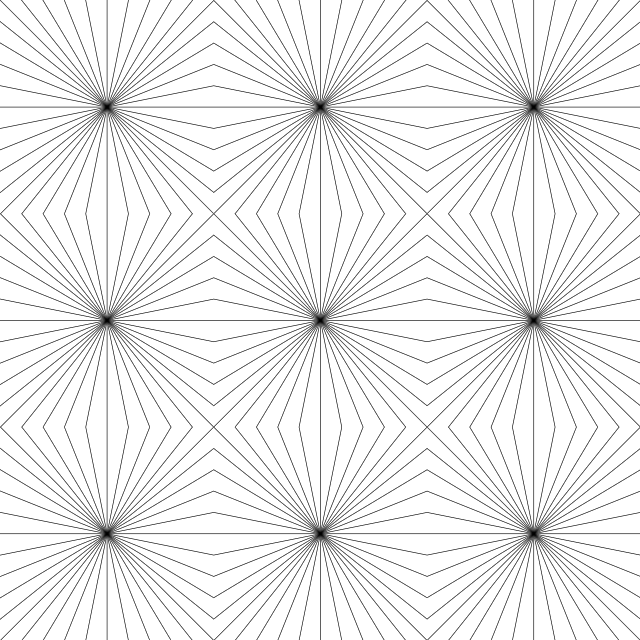
Give the GLSL for this pattern, as a WebGL 2 fragment shader.

```glsl
#version 300 es
precision highp float;

uniform vec2 u_resolution;
out vec4 outColor;

const float REPEATS = 3.0;                        // stars across and down
const int STEPS = 5;                              // ray spacings from axis to diagonal
const float LINE_WIDTH = 0.00098;                 // fraction of the canvas
const vec2 STAR_SHIFT = vec2(0.00065, -0.00065);  // offset of the star grid
const vec3 PAPER = vec3(1.0);
const vec3 INK = vec3(0.0);

// Distance from p to the infinite line through the origin along dir.
float lineDistance(vec2 p, vec2 dir) {
    return abs(p.x * dir.y - p.y * dir.x) / length(dir);
}

// Share of a pixel-wide box covered by a line, exact for hairlines too.
float lineCoverage(float dist, float pixel) {
    float halfWidth = 0.5 * LINE_WIDTH;
    float upper = min(dist + 0.5 * pixel, halfWidth);
    float lower = max(dist - 0.5 * pixel, -halfWidth);
    return clamp((upper - lower) / pixel, 0.0, 1.0);
}

void main() {
    vec2 uv = gl_FragCoord.xy / u_resolution;
    float pixel = 1.0 / min(u_resolution.x, u_resolution.y);

    // Position relative to the star in the middle of each cell, in canvas units
    vec2 p = (fract((uv - STAR_SHIFT) * REPEATS) - 0.5) / REPEATS;

    // Rays meet the cell border at even spacing; each pass adds a perpendicular pair
    float paperLeft = 1.0;
    for (int i = -STEPS; i < STEPS; i++) {
        float slope = float(i) / float(STEPS);
        float steep = lineDistance(p, vec2(slope, 1.0));
        float shallow = lineDistance(p, vec2(1.0, -slope));
        paperLeft *= 1.0 - lineCoverage(steep, pixel);
        paperLeft *= 1.0 - lineCoverage(shallow, pixel);
    }

    outColor = vec4(mix(INK, PAPER, paperLeft), 1.0);
}
```
